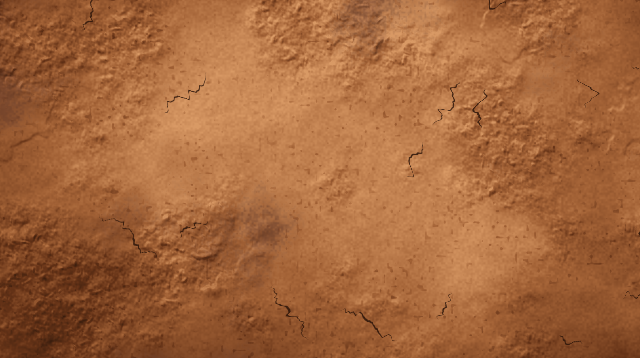
Write a WebGL 2 fragment shader that draws this texture.

```glsl
#version 300 es
precision highp float;
// Weathered clay plaster: a height field of swells, lifted ledges, rough patches
// and crumbs is lit from the upper left, then toned by broad mottling, smoky
// stains, fine grit, scattered hairline cracks and darkening toward the edges.

uniform vec2 u_resolution;
out vec4 fragColor;

const vec3 DARK  = vec3(0.40, 0.20, 0.09);
const vec3 CLAY  = vec3(0.64, 0.385, 0.212);
const vec3 LIGHT = vec3(0.81, 0.56, 0.36);
const vec3 STAIN = vec3(0.40, 0.225, 0.15);
const vec3 CRACK = vec3(0.17, 0.08, 0.035);

const vec2  LIGHT_DIR     = vec2(-0.45, 0.89);
const float LIGHT_STEP    = 0.003;
const float RELIEF        = 2.6;
const float BASE_TONE     = 0.88;
const float CLAY_TONE     = 0.585;
const float MOTTLE        = 1.15;
const float GRIT          = 0.30;
const float VIGNETTE      = 1.2;
const vec2  BRIGHT_SPOT   = vec2(0.47, 0.63);
const float CRUMB_CELLS   = 36.0;
const float CRACK_CELLS   = 4.6;
const float CRACK_CHANCE  = 0.42;
const float CRACK_WIDTH   = 0.0034;

float hash(vec2 p) {
  vec3 q = fract(p.xyx * 0.1031);
  q += dot(q, q.yzx + 33.33);
  return fract((q.x + q.y) * q.z);
}

vec2 hash2(vec2 p) {
  return vec2(hash(p + 17.3), hash(p + 71.9));
}

float noise(vec2 p) {
  vec2 i = floor(p), f = fract(p);
  f = f * f * (3.0 - 2.0 * f);
  return mix(mix(hash(i), hash(i + vec2(1, 0)), f.x),
             mix(hash(i + vec2(0, 1)), hash(i + vec2(1, 1)), f.x), f.y);
}

float fbm(vec2 p, int octaves) {
  float sum = 0.0, amp = 0.5, total = 0.0;
  for (int i = 0; i < octaves; i++) {
    sum += amp * noise(p);
    total += amp;
    amp *= 0.5;
    p = mat2(1.6, 1.2, -1.2, 1.6) * p + 19.7;
  }
  return sum / total;
}

// Share of coarse, broken surface at a point.
float roughness(vec2 p) {
  return smoothstep(0.46, 0.70, fbm(p * 3.4 + 140.0, 4));
}

// Rounded lumps of varied size, gathered where the surface is rough.
float crumbs(vec2 p, float rough) {
  vec2 g = p * CRUMB_CELLS + 1.1 * vec2(noise(p * 45.0), noise(p * 45.0 + 90.0));
  vec2 cell = floor(g);
  float lump = 0.0;
  for (int y = -1; y <= 1; y++)
    for (int x = -1; x <= 1; x++) {
      vec2 id = cell + vec2(x, y);
      float size = hash(id + 300.0);
      float radius = mix(0.15, 0.75, size * size);
      float d = length(g - id - hash2(id)) / radius;
      lump = max(lump, radius * (1.0 - smoothstep(0.2, 1.0, d)) * step(0.45, hash(id + 500.0)));
    }
  return lump * smoothstep(0.35, 0.9, rough);
}

float height(vec2 p) {
  float rough = roughness(p);
  float swell = fbm(p * 5.0 + 60.0, 3) * 0.35;
  float skin = fbm(p * 2.6 + 210.0, 6);
  float chipped = smoothstep(0.45, 0.65, noise(p * 4.5 + 33.0));
  float ledge = smoothstep(0.53, 0.555, skin) * 0.16 * chipped;
  float coarse = fbm(p * 27.0 + 8.0, 4) * mix(0.12, 0.85, rough);
  return swell + ledge + coarse + 0.30 * crumbs(p, rough);
}

// Coverage of short jagged cracks, one possible per cell, tapered at both ends.
float cracks(vec2 p, float pixel) {
  vec2 g = p * CRACK_CELLS, cell = floor(g);
  float cover = 0.0;
  for (int y = -1; y <= 1; y++)
    for (int x = -1; x <= 1; x++) {
      vec2 id = cell + vec2(x, y);
      if (hash(id + 40.0) > CRACK_CHANCE) continue;
      float a = 6.2832 * hash(id + 11.0);
      vec2 q = mat2(cos(a), -sin(a), sin(a), cos(a)) * (g - id - 0.2 - 0.6 * hash2(id));
      q.y += 0.55 * (fbm(vec2(q.x * 5.0, hash(id) * 90.0), 4) - 0.5);
      float reach = mix(0.16, 0.5, hash(id + 23.0));
      float taper = 1.0 - pow(abs(q.x) / reach, 2.0);
      float d = abs(q.y) / CRACK_CELLS - CRACK_WIDTH * taper * (0.25 + 0.9 * noise(g * 8.0));
      cover = max(cover, smoothstep(pixel, -pixel, d) * smoothstep(0.0, 0.3, taper));
    }
  return cover;
}

void main() {
  vec2 uv = gl_FragCoord.xy / u_resolution;
  vec2 p = gl_FragCoord.xy / u_resolution.y;

  // Slope facing the light
  vec2 e = LIGHT_DIR * LIGHT_STEP;
  float relief = clamp((height(p - e) - height(p + e)) * RELIEF, -0.6, 0.35);

  // Broad tone
  vec2 warp = vec2(fbm(p * 3.0, 3), fbm(p * 3.0 + 50.0, 3));
  float mottle = fbm(p * 2.2 + warp * 1.2 + 5.0, 5) - 0.5;
  vec2 off = (uv - BRIGHT_SPOT) * vec2(1.0, 1.1);
  float rough = roughness(p);
  float tone = BASE_TONE + MOTTLE * mottle - VIGNETTE * dot(off, off) + relief - 0.10 * rough;

  // Fine grit and dark pits
  float grain = noise(p * 170.0) - 0.5;
  tone += GRIT * grain * mix(0.5, 1.0, rough);
  tone -= 0.35 * smoothstep(0.78, 0.95, noise(p * 95.0 + 31.0)) * noise(p * 9.0);

  // Clay colours, stains, cracks
  tone = min(tone, 1.1);
  vec3 col = tone < CLAY_TONE ? mix(DARK, CLAY, max(tone, 0.0) / CLAY_TONE)
                              : mix(CLAY, LIGHT, (tone - CLAY_TONE) / (1.0 - CLAY_TONE));
  col *= 1.0 + 0.7 * clamp(tone, -0.7, 0.0);
  float smoke = smoothstep(0.56, 0.80, fbm(p * 2.9 + 410.0, 5) + 0.12 * grain);
  col = mix(col, STAIN * (1.0 + 0.8 * relief), 0.7 * smoke);
  col = mix(col, CRACK, 0.85 * cracks(p, 0.7 / u_resolution.y));
  fragColor = vec4(col, 1.0);
}
```
